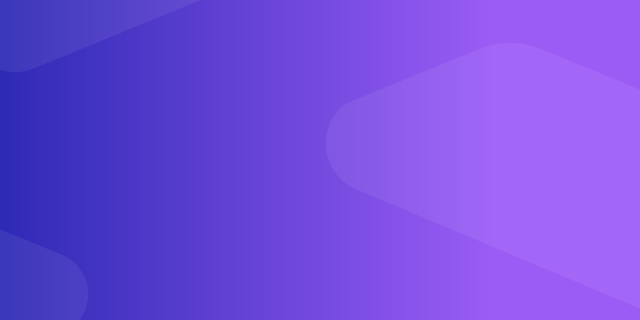
Give the GLSL for this background, as a WebGL 2 fragment shader.

```glsl
#version 300 es
precision highp float;
// Horizontal indigo-to-violet gradient under three pale, translucent panels
// with rounded corners. Each panel is built from round-tipped wedges given
// as distance functions; lengths are in canvas heights, origin lower left.

uniform vec2 u_resolution;
out vec4 fragColor;

const vec3 INDIGO = vec3(0.18, 0.163, 0.71);
const vec3 VIOLET = vec3(0.608, 0.362, 0.963);
const float GRADIENT_END = 0.775;   // share of the width where violet is reached
const float PANEL_OPACITY = 0.065;

const float HALF_PI = 1.5707963;
const float SLOPE = 0.389;          // tilt of the panel edges, radians
const float SHARP = SLOPE;          // half angle of side corners
const float BLUNT = HALF_PI - SLOPE; // half angle of top and bottom corners
const float RIGHT_TILT = -0.009;    // slight turn of the right panel's side corner

// Signed distance to a wedge opening along 'heading', its tip rounded
// by a circle of the given centre and radius.
float roundWedge(vec2 p, vec2 centre, float radius, float heading, float halfAngle) {
    vec2 axis = vec2(cos(heading), sin(heading));
    vec2 d = p - centre;
    vec2 q = vec2(dot(d, axis), abs(axis.x * d.y - axis.y * d.x));
    vec2 edge = vec2(cos(halfAngle), sin(halfAngle));
    float side = dot(q, vec2(-edge.y, edge.x));
    return (dot(q, edge) < 0.0 ? length(q) : side) - radius;
}

float coverage(float dist, float pixel) {
    return clamp(0.5 - dist / pixel, 0.0, 1.0);
}

void main() {
    float pixel = 1.0 / u_resolution.y;
    vec2 p = gl_FragCoord.xy * pixel;

    // Background gradient
    float across = gl_FragCoord.x / u_resolution.x;
    vec3 colour = mix(INDIGO, VIOLET, clamp(across / GRADIENT_END, 0.0, 1.0));

    // Right panel: side corner cut by a blunt top corner
    float right = max(
        roundWedge(p, vec2(1.1745, 0.5521), 0.1563, RIGHT_TILT, SHARP),
        roundWedge(p, vec2(1.5938, 0.6107), 0.2552, -HALF_PI, BLUNT));

    // Corner panels on the left
    float upperLeft = roundWedge(p, vec2(0.0469, 0.931), 0.1563, HALF_PI, BLUNT);
    float lowerLeft = roundWedge(p, vec2(0.1419, 0.0807), 0.1335, 2.0 * HALF_PI, SHARP);

    // White veil over the union of the panels
    float panels = min(right, min(upperLeft, lowerLeft));
    colour = mix(colour, vec3(1.0), PANEL_OPACITY * coverage(panels, pixel));

    fragColor = vec4(colour, 1.0);
}
```
